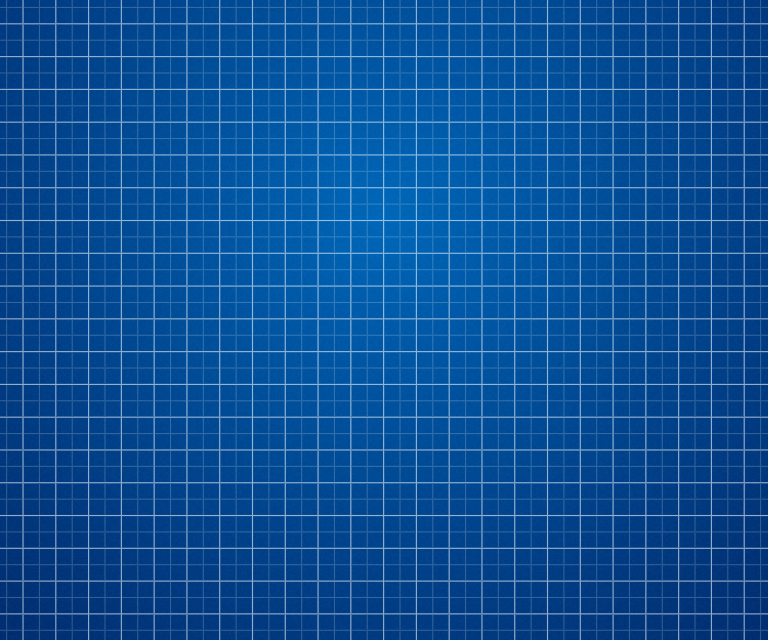
This pattern is drawn by a WebGL 1 fragment shader. Its source:

```glsl
precision highp float;

uniform vec2 u_resolution;

// Lengths are fractions of the canvas height
#define CELL 0.05122
#define GRID_ORIGIN vec2(-0.0006, 0.0018)
#define MAJOR_WIDTH 0.0018
#define MINOR_WIDTH 0.0016
#define MAJOR_ALPHA 0.60
#define MINOR_ALPHA 0.21
#define GLOW_CENTER vec2(0.0, 0.165)
#define GLOW_RADIUS 0.95
#define GLOW_COLOR vec3(0.0, 0.405, 0.725)
#define EDGE_COLOR vec3(0.005, 0.165, 0.425)
#define LINE_COLOR vec3(0.96, 0.98, 1.0)
#define GRAIN 0.018

float hash(vec2 p) {
  vec3 q = fract(p.xyx * 0.1031);
  q += dot(q, q.yzx + 33.33);
  return fract((q.x + q.y) * q.z);
}

// Share of a pixel covered by repeated lines on both axes
float gridCoverage(vec2 p, float spacing, float width, float pixel) {
  vec2 d = abs(fract(p / spacing + 0.5) - 0.5) * spacing;
  vec2 inner = max(d - 0.5 * pixel, vec2(-0.5 * width));
  vec2 outer = min(d + 0.5 * pixel, vec2(0.5 * width));
  vec2 cover = clamp((outer - inner) / pixel, 0.0, 1.0);
  return max(cover.x, cover.y);
}

// Radial glow fading towards the corners
vec3 background(vec2 p) {
  float t = clamp(length(p - GLOW_CENTER) / GLOW_RADIUS, 0.0, 1.0);
  return mix(GLOW_COLOR, EDGE_COLOR, t * (1.2 - 0.2 * t));
}

void main() {
  float pixel = 1.0 / u_resolution.y;
  vec2 p = (gl_FragCoord.xy - 0.5 * u_resolution) * pixel;
  vec3 color = background(p);

  // Fine paper grain
  color += GRAIN * (hash(floor(p * 426.0) + 500.0) - 0.5);

  // Half-cell lines lie beneath the brighter full-cell lines
  vec2 g = p - GRID_ORIGIN;
  float minor = MINOR_ALPHA * gridCoverage(g, 0.5 * CELL, MINOR_WIDTH, pixel);
  float major = MAJOR_ALPHA * gridCoverage(g, CELL, MAJOR_WIDTH, pixel);
  color = mix(color, LINE_COLOR, max(minor, major));

  gl_FragColor = vec4(color, 1.0);
}
```
